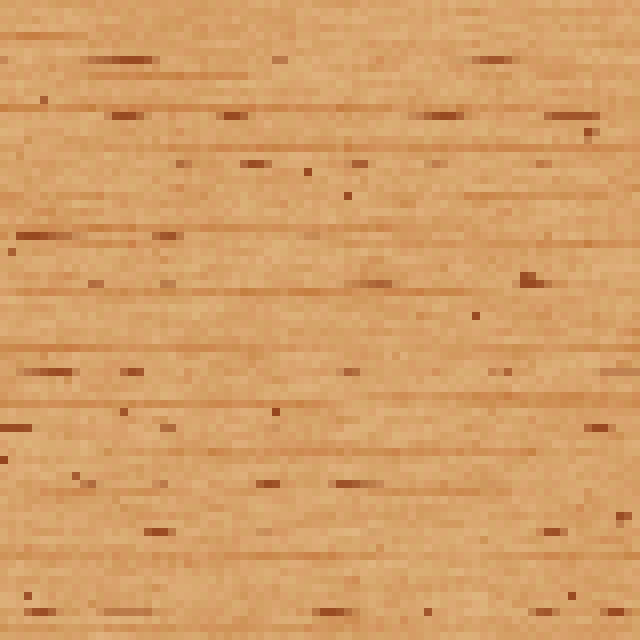
Give the GLSL for this texture, as a WebGL 1 fragment shader.

```glsl
precision highp float;
// Pale wood planking drawn as a coarse grid of flat square cells.
// Each cell mixes grain stretched along its row, soft patches, long bands,
// short dark dashes and a few reddish specks; cell edges are box filtered.

uniform vec2 u_resolution;

#define CELLS 80.0
#define BASE_TONE 0.58
#define CELL_CONTRAST 0.30
#define GRAIN_CONTRAST 0.36
#define GRAIN_LENGTH 5.0
#define BAND_LENGTH 20.0
#define BAND_DEPTH 0.50
#define DASH_LENGTH 4.5
#define SPECK_SHARE 0.0034
#define SHADE vec3(0.80, 0.54, 0.31)
#define PALE vec3(0.88, 0.72, 0.51)
#define KNOT vec3(0.57, 0.25, 0.10)

float hash(vec2 p) {
  vec3 q = fract(p.xyx * vec3(0.1031, 0.1030, 0.0973));
  q += dot(q, q.yzx + 33.33);
  return fract((q.x + q.y) * q.z);
}

// Smooth noise along one row; neighbouring rows are independent.
float rowNoise(vec2 cell, float len, float seed) {
  float x = cell.x / len + 7.0 * hash(vec2(cell.y, seed));
  float i = floor(x);
  vec2 key = vec2(i + 17.0 * seed, cell.y + 91.0 * seed);
  return mix(hash(key), hash(key + vec2(1.0, 0.0)), smoothstep(0.0, 1.0, x - i));
}

// Selects one random row out of every group of rows.
float pickedRow(float row, float group, float seed) {
  float pick = floor(group * hash(vec2(floor(row / group) + 3.0, seed)));
  return 1.0 - step(0.5, abs(mod(row, group) - pick));
}

// Broad light and dark areas from layered sines, in -1..1.
float patches(vec2 p) {
  float s = sin(p.x * 0.13 + 2.0 * sin(p.y * 0.11));
  s += sin(p.y * 0.29 + 1.5 * sin(p.x * 0.07 + 1.0));
  return 0.5 * s;
}

// Single specks, some two cells wide or tall.
float specks(vec2 cell) {
  vec2 p = cell + 211.0;
  float single = step(1.0 - SPECK_SHARE, hash(p));
  float wide = step(1.0 - 0.4 * SPECK_SHARE, hash(p - vec2(1.0, 0.0)));
  float tall = step(1.0 - 0.4 * SPECK_SHARE, hash(p + vec2(0.0, 1.0)));
  float strength = 0.55 + 0.4 * hash(cell + 57.0);
  return strength * max(single, max(0.8 * wide, 0.5 * tall));
}

vec3 cellColor(vec2 cell) {
  // Fine grain
  float tone = BASE_TONE + 0.06 * patches(cell);
  tone += CELL_CONTRAST * (hash(cell + 13.0) - 0.5);
  tone += GRAIN_CONTRAST * (rowNoise(cell, GRAIN_LENGTH, 1.0) - 0.5);

  // Long bands and faint short strokes
  float band = smoothstep(0.25, 0.75, rowNoise(cell, BAND_LENGTH, 2.0));
  tone -= BAND_DEPTH * band * pickedRow(cell.y, 5.0, 3.0);
  tone -= 0.35 * smoothstep(0.82, 1.0, rowNoise(cell, 2.2, 4.0));
  vec3 color = mix(SHADE, PALE, clamp(tone, -0.25, 1.05));

  // Slight drift between rosy and olive cells
  color += vec3(0.012, -0.006, 0.012) * (2.0 * hash(cell + 131.0) - 1.0);

  // Dark dashes and specks
  float dash = smoothstep(0.66, 0.98, rowNoise(cell, DASH_LENGTH, 5.0));
  dash *= pickedRow(cell.y, 8.0, 6.0);
  return mix(color, KNOT, max(0.9 * dash, specks(cell)));
}

void main() {
  float scale = CELLS / min(u_resolution.x, u_resolution.y);
  vec2 p = gl_FragCoord.xy * scale;

  // Blend the cells covered by this fragment
  vec2 lo = floor(p - 0.5 * scale);
  vec2 hi = floor(p + 0.5 * scale);
  vec2 cover = clamp((p + 0.5 * scale - hi) / scale, 0.0, 1.0);
  vec3 lower = mix(cellColor(lo), cellColor(vec2(hi.x, lo.y)), cover.x);
  vec3 upper = mix(cellColor(vec2(lo.x, hi.y)), cellColor(hi), cover.x);
  gl_FragColor = vec4(mix(lower, upper, cover.y), 1.0);
}
```
